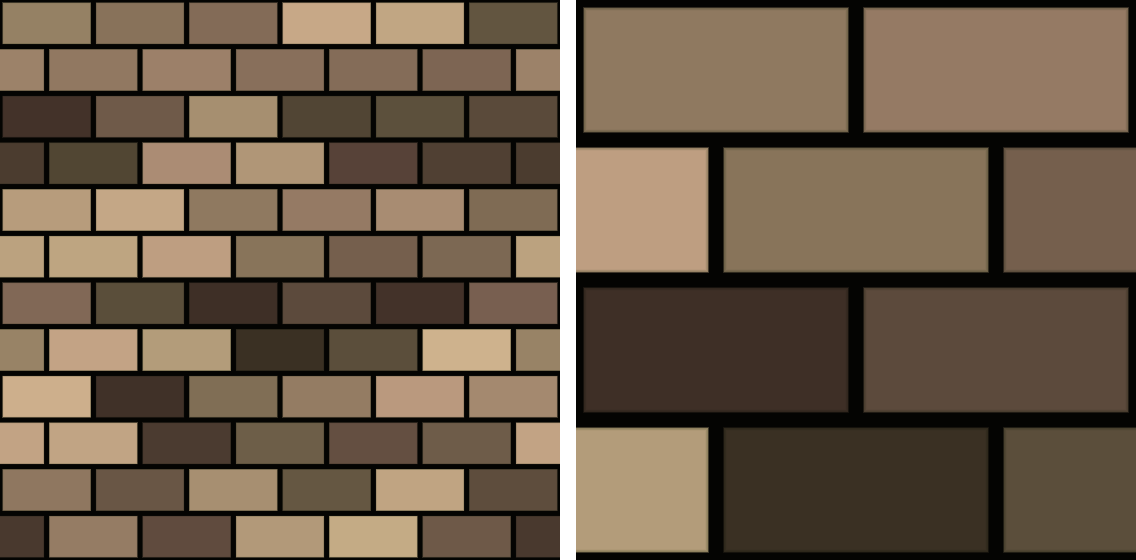
Left: the whole. Right: its middle third, enlarged.
Write a WebGL 1 fragment shader that draws this pattern.

```glsl
precision highp float;
// Running-bond brick wall, 6 bricks across and 12 courses down, black joints.
// Each brick is a box distance field with a flat, hashed shade of tan or brown;
// brick indices wrap horizontally so the wall tiles.

uniform vec2 u_resolution;

float hash(vec2 cell) {
  return fract(sin(dot(cell, vec2(12.99, 78.23)) + 2.7) * 4375.85);
}

float boxDistance(vec2 p, vec2 halfSize) {
  vec2 d = abs(p) - halfSize;
  return length(max(d, 0.0)) + min(max(d.x, d.y), 0.0);
}

vec3 brickColor(vec2 brick) {
  float shade = hash(brick);
  float tint = hash(brick + 31.0) - 0.5;
  vec3 color = mix(vec3(0.23, 0.18, 0.14), vec3(0.82, 0.70, 0.56), shade);
  // Lean slightly towards rose or olive
  return color + tint * vec3(0.02, -0.02, 0.015);
}

void main() {
  vec2 uv = gl_FragCoord.xy / u_resolution;
  float pixel = 1.0 / min(u_resolution.x, u_resolution.y);

  // Shift every other course by half a brick
  vec2 grid = vec2(6.0, 12.0);
  vec2 wall = uv * grid;
  wall.x += 0.5 * mod(floor(wall.y) + 1.0, 2.0);
  vec2 brick = floor(wall);
  brick.x = mod(brick.x, grid.x);

  // Distance to the brick edge, in canvas units
  vec2 local = (fract(wall) - 0.5) / grid;
  float d = boxDistance(local, 0.5 / grid - 0.0045);

  // Thin darkened rim inside the edge
  vec3 face = brickColor(brick);
  float rim = smoothstep(-0.0022, -0.0004, d);
  face *= mix(vec3(1.0), vec3(0.80, 0.83, 0.78), rim);

  float coverage = 1.0 - smoothstep(-0.5 * pixel, 0.5 * pixel, d);
  vec3 color = mix(vec3(0.014, 0.014, 0.008), face, coverage);
  gl_FragColor = vec4(color, 1.0);
}
```
